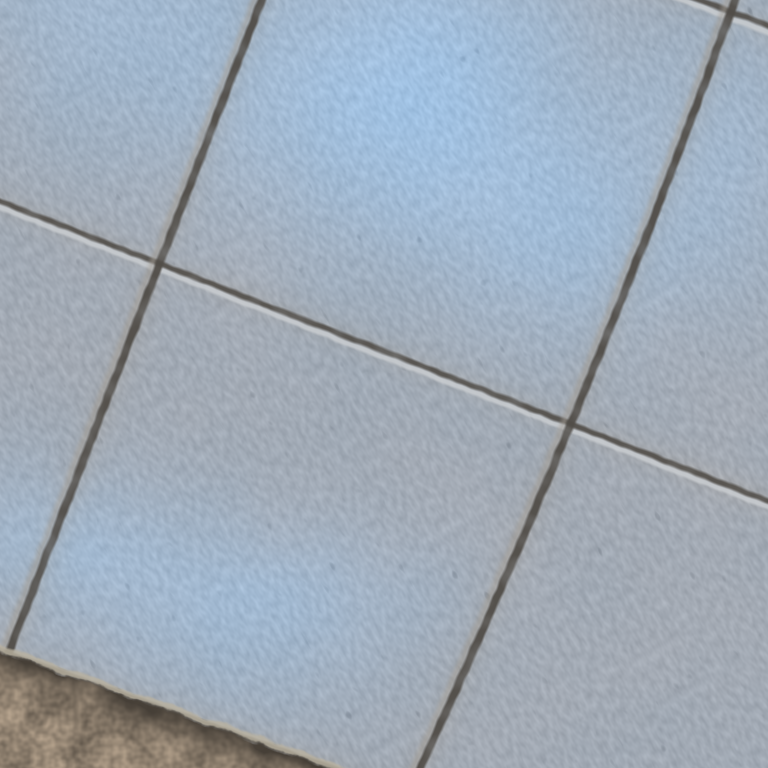
A Shadertoy shader for this texture:

```glsl
// Slanted glazed floor tiles with sky reflections, ridged joints and a worn concrete edge.

const vec3 GLAZE_GREY   = vec3(0.635, 0.665, 0.705);
const vec3 SKY_BLUE     = vec3(0.635, 0.765, 0.895);
const vec3 DUST_BEIGE   = vec3(0.640, 0.615, 0.580);
const vec3 JOINT_DARK   = vec3(0.315, 0.300, 0.280);
const vec3 RIDGE_LIGHT  = vec3(0.790, 0.805, 0.820);
const vec3 EDGE_CREAM   = vec3(0.730, 0.700, 0.630);
const vec3 CONCRETE     = vec3(0.580, 0.520, 0.450);
const vec3 DIRT         = vec3(0.260, 0.235, 0.205);

const float SLANT         = 0.932;   // turns axis-aligned offsets into distances
const float COLUMN_HALF   = 0.0052;  // half widths of the joints
const float ROW_HALF      = 0.0034;
const float RIDGE_HALF    = 0.0033;
const float RIDGE_OFFSET  = 0.0058;
const float SOFTNESS      = 0.0024;
const float GRAIN_AMOUNT  = 0.065;
const vec2  GRAIN_SCALE   = vec2(75.0, 150.0);

vec2 gradientAt(vec2 cell) {
    vec3 h = fract(cell.xyx * vec3(0.1031, 0.1030, 0.0973));
    h += dot(h, h.yzx + 33.33);
    float angle = 6.2832 * fract((h.x + h.y) * h.z);
    return vec2(cos(angle), sin(angle));
}

float gradientNoise(vec2 p) {
    vec2 i = floor(p), f = fract(p);
    vec2 w = f * f * f * (f * (f * 6.0 - 15.0) + 10.0);
    vec2 e = vec2(1.0, 0.0);
    float a = dot(gradientAt(i), f);
    float b = dot(gradientAt(i + e.xy), f - e.xy);
    float c = dot(gradientAt(i + e.yx), f - e.yx);
    float d = dot(gradientAt(i + e.xx), f - e.xx);
    return mix(mix(a, b, w.x), mix(c, d, w.x), w.y);
}

float fbm(vec2 p) {
    float sum = 0.0, gain = 0.6;
    for (int i = 0; i < 4; i++) {
        sum += gain * gradientNoise(p);
        p = mat2(1.6, 1.2, -1.2, 1.6) * p + 7.3;
        gain *= 0.5;
    }
    return sum;
}

float strip(float d, float halfWidth, float soft) {
    return 1.0 - smoothstep(halfWidth - soft, halfWidth + soft, abs(d));
}

float glow(vec2 p, vec2 centre, vec2 radius) {
    vec2 q = (p - centre) / radius;
    return exp(-dot(q, q));
}

// Sky reflected in the glaze, 0 (grey) to 1 (blue)
float skyReflection(vec2 p) {
    p += 0.05 * vec2(fbm(p * 4.0), fbm(p * 4.0 + 19.0));
    float sky = 0.95 * glow(p, vec2(0.53, 0.12), vec2(0.25, 0.22));
    sky += 0.45 * glow(p, vec2(0.76, 0.31), vec2(0.16, 0.15));
    sky += 0.40 * glow(p, vec2(0.96, 0.18), vec2(0.12, 0.20));
    sky += 0.50 * glow(p, vec2(0.13, 0.00), vec2(0.20, 0.19));
    sky += 0.50 * glow(p, vec2(0.07, 0.69), vec2(0.16, 0.10));
    sky += 0.60 * glow(p, vec2(0.33, 0.79), vec2(0.22, 0.12));
    return clamp(sky, 0.0, 1.0);
}

void mainImage(out vec4 fragColor, in vec2 fragCoord) {
    vec2 p = fragCoord / iResolution.y;
    p.y = 1.0 - p.y;                        // measured downward from the top
    float soft = max(SOFTNESS, 0.75 / iResolution.y);

    // Slanted grid with slight perspective
    float tileWidth = 0.616 + 0.028 * p.y - 0.0495 * p.y * p.y;
    float u = (p.x - 0.341 + 0.388 * p.y) / tileWidth;
    float drop = p.y - 0.264 - 0.39 * p.x;
    float tileHeight = 0.595 - 0.013 * p.x - drop * (0.017 + 0.042 * p.x);
    float v = drop / tileHeight;
    float wobble = 0.0016 * gradientNoise(p * 55.0);
    float column = (u - round(u)) * tileWidth * SLANT + wobble;
    float row = (v - round(v)) * tileHeight * SLANT + wobble;
    float edge = (v - 1.0) * tileHeight * SLANT + 0.007 * fbm(p * 32.0);

    // Glaze: reflections, dust along the joints, slanted grain
    vec3 tile = mix(GLAZE_GREY, SKY_BLUE, skyReflection(p));
    tile += 0.03 * fbm(p * 5.0 + 3.0) * vec3(1.0, 0.5, 0.2);
    float nearJoint = exp(-min(abs(column), abs(row)) / 0.014);
    tile = mix(tile, DUST_BEIGE, 0.42 * nearJoint);
    vec2 along = vec2(0.5, 0.866);
    vec2 grainPos = vec2(dot(p, along), dot(p, vec2(along.y, -along.x))) * GRAIN_SCALE;
    float grain = gradientNoise(grainPos);
    tile += GRAIN_AMOUNT * (grain + 0.4 * gradientNoise(grainPos * 1.9));
    tile -= 0.07 * smoothstep(0.42, 0.65, gradientNoise(grainPos * 0.6 + 41.0));

    // Joints: dark grooves, light ridge below each row
    float wear = 0.88 + 0.35 * gradientNoise(p * 38.0 + 9.0);
    tile = mix(tile, RIDGE_LIGHT, 0.85 * strip(row - RIDGE_OFFSET, RIDGE_HALF, soft));
    tile = mix(tile, JOINT_DARK, clamp(wear, 0.0, 0.9) * strip(row + 0.0018, ROW_HALF, soft));
    tile = mix(tile, DUST_BEIGE, 0.5 * strip(column + 0.009, 0.004, 2.0 * soft));
    tile = mix(tile, JOINT_DARK, clamp(wear, 0.0, 0.95) * strip(column, COLUMN_HALF, soft));

    // Concrete beyond the chipped tile edge
    vec3 ground = CONCRETE * (1.0 + 0.55 * fbm(p * 22.0) + 0.25 * gradientNoise(p * 120.0));
    float grime = exp(-max(edge, 0.0) / 0.024) * (0.95 + 1.1 * fbm(p * 14.0 + 5.0));
    ground = mix(ground, DIRT, clamp(grime, 0.0, 0.95));
    tile = mix(tile, EDGE_CREAM, 0.8 * strip(edge + 0.005, 0.004, soft));

    vec3 color = mix(tile, ground, smoothstep(-soft, soft, edge));
    fragColor = vec4(clamp(color, 0.0, 1.0), 1.0);
}
```
